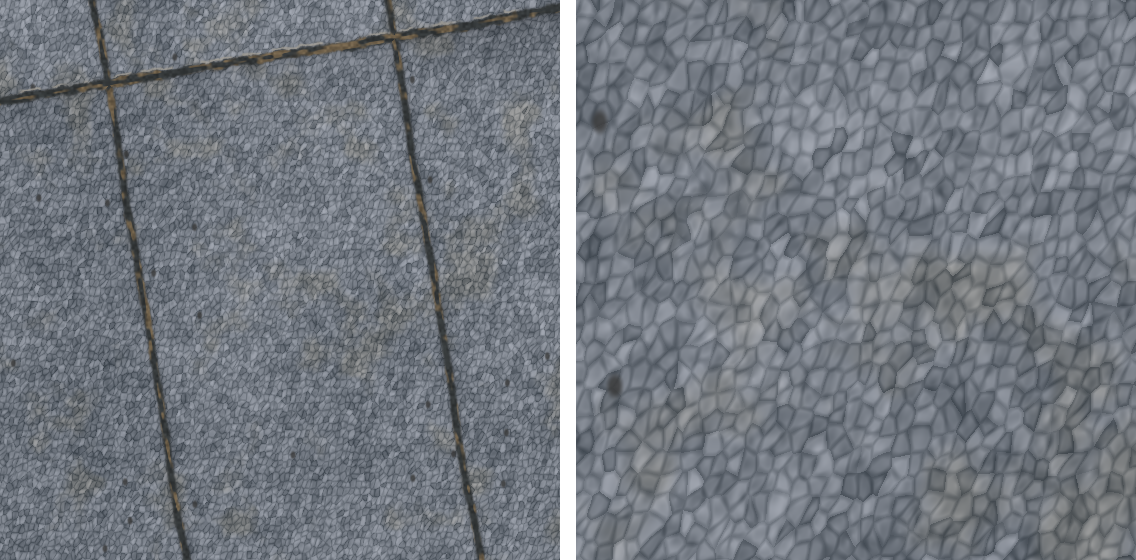
Left, the full canvas; right, a detail of the centre.
Give the GLSL for this texture, as a Shadertoy shader.

```glsl
// Blue-grey granular paving slabs in a tilted grid with worn, dirt-filled joints.
// Stretched Voronoi cells form the stone grains, value noise adds blotches and
// wear, and distances to the rotated grid lines carve out the ragged joints.

const float TILT = 0.1645;                    // grid rotation in radians
const vec2  SLAB_SIZE = vec2(0.517, 1.06);    // slab width and length
const vec2  GRID_ORIGIN = vec2(0.3285, 0.807);// one joint crossing
const vec2  JOINT_HALF = vec2(0.0060, 0.0078);// half widths: upright, level
const float WOBBLE = 0.006;                   // slow drift of the joints
const float RAGGED = 0.006;                   // fine chipping of the edges
const vec2  GRAIN_SCALE = vec2(112.0, 78.0);  // grains per unit
const float GRAIN_LEAN = 0.28;                // slant of the long grains
const float PIT_SCALE = 24.0;

const vec3 STONE_DARK  = vec3(0.29, 0.32, 0.355);
const vec3 STONE_LIGHT = vec3(0.65, 0.67, 0.71);
const vec3 JOINT_DARK  = vec3(0.20, 0.215, 0.22);
const vec3 JOINT_SAND  = vec3(0.46, 0.39, 0.29);
const vec3 CHIP_LIGHT  = vec3(0.66, 0.64, 0.60);
const vec3 PIT_COLOUR  = vec3(0.23, 0.23, 0.23);

float hash(vec2 p) {
    return fract(sin(dot(p, vec2(127.1, 311.7))) * 43758.5453);
}

vec2 hash2(vec2 p) {
    return vec2(hash(p), hash(p + 57.3));
}

float noise(vec2 p) {
    vec2 i = floor(p), f = fract(p);
    f = f * f * (3.0 - 2.0 * f);
    return mix(mix(hash(i), hash(i + vec2(1, 0)), f.x),
               mix(hash(i + vec2(0, 1)), hash(i + vec2(1, 1)), f.x), f.y);
}

float fbm(vec2 p) {
    float sum = 0.0, amp = 0.5;
    for (int i = 0; i < 4; i++) {
        sum += amp * noise(p);
        p = p * 2.03 + 17.1;
        amp *= 0.5;
    }
    return sum / 0.9375;
}

// Voronoi grains: x = gap to the neighbouring grain, y = random grain tone
vec2 grains(vec2 p) {
    vec2 cell = floor(p), nearest = cell;
    float d1 = 9.0, d2 = 9.0;
    for (int y = -1; y <= 1; y++)
    for (int x = -1; x <= 1; x++) {
        vec2 c = cell + vec2(x, y);
        float d = length(c + 0.1 + 0.8 * hash2(c) - p);
        if (d < d1) { d2 = d1; d1 = d; nearest = c; }
        else d2 = min(d2, d);
    }
    return vec2(d2 - d1, hash(nearest + 11.7));
}

vec3 stone(vec2 p, vec2 slab) {
    vec2 q = vec2(p.x - GRAIN_LEAN * p.y, p.y);
    q += 0.004 * (vec2(noise(p * 70.0), noise(p * 70.0 + 31.0)) - 0.5);
    vec2 g = grains(q * GRAIN_SCALE);
    float tone = 0.44 + 0.42 * (g.y - 0.5);
    tone += 0.30 * (smoothstep(0.0, 0.45, g.x) - 0.6);
    tone += 0.36 * (noise(q * GRAIN_SCALE * 1.9) - 0.5);
    tone += 0.30 * (fbm(p * 5.0 + 3.0) - 0.5);
    tone += 0.07 * (hash(slab + 4.0) - 0.5) + 0.07 * step(0.0, slab.y);
    vec3 colour = mix(STONE_DARK, STONE_LIGHT, clamp(tone, -0.2, 1.1));
    // faint warm stains
    colour *= mix(vec3(1), vec3(1.03, 1.0, 0.94), smoothstep(0.55, 0.8, fbm(p * 14.0)));
    // sparse small pits
    vec2 cell = floor(p * PIT_SCALE);
    vec2 offset = fract(p * PIT_SCALE) - 0.25 - 0.5 * hash2(cell);
    float pit = 1.0 - smoothstep(0.06, 0.18, length(offset * vec2(1.2, 0.8)));
    return mix(colour, PIT_COLOUR, 0.8 * pit * step(0.955, hash(cell + 8.0)));
}

void mainImage(out vec4 fragColor, in vec2 fragCoord) {
    vec2 p = fragCoord / iResolution.y;
    float soft = 1.2 / iResolution.y + 0.0008;

    // rotated slab grid, with wandering joints
    float c = cos(TILT), s = sin(TILT);
    vec2 grid = vec2(c * p.x + s * p.y, c * p.y - s * p.x) - GRID_ORIGIN;
    vec2 drift = vec2(noise(vec2(grid.y * 14.0, 2.0)), noise(vec2(grid.x * 18.0, 7.0)));
    vec2 bent = grid + WOBBLE * (drift - 0.5);
    vec2 slab = floor(bent / SLAB_SIZE);
    vec2 fromJoint = mod(bent + 0.5 * SLAB_SIZE, SLAB_SIZE) - 0.5 * SLAB_SIZE;
    float chipping = RAGGED * (fbm(p * 65.0) - 0.5);
    vec2 gap = abs(fromJoint) - JOINT_HALF + chipping * vec2(0.8, 1.7);
    float edge = min(gap.x, gap.y);

    // slab surface, with grime just below the level joint
    vec3 colour = stone(p, slab);
    float grime = exp(-max(-fromJoint.y, 0.0) / 0.045) * step(fromJoint.y, 0.0);
    colour *= 1.0 - grime * (0.08 + 0.13 * smoothstep(0.65, 0.8, p.x));
    colour *= 1.0 - 0.18 * exp(-max(edge, 0.0) / 0.004);

    // pale broken lip above the level joint
    float lip = smoothstep(0.0, 0.002, gap.y) - smoothstep(0.003, 0.007, gap.y);
    lip *= step(0.0, fromJoint.y) * smoothstep(0.35, 0.6, noise(grid * vec2(55.0, 90.0)));
    colour = mix(colour, CHIP_LIGHT, 0.7 * lip);

    // dark filling with patches of sand and debris
    vec2 along = gap.x < gap.y ? grid * vec2(170.0, 55.0) : grid * vec2(65.0, 170.0);
    float patches = noise(grid * 9.0 + 5.0) - 0.5;
    float sand = smoothstep(0.45, 0.8, noise(along) + 0.35 * patches);
    vec3 filling = mix(JOINT_DARK, JOINT_SAND, 0.85 * sand);
    filling *= 0.8 + 0.4 * noise(p * 210.0);
    colour = mix(filling, colour, smoothstep(-soft, soft, edge));

    fragColor = vec4(clamp(colour, 0.0, 1.0), 1.0);
}
```
